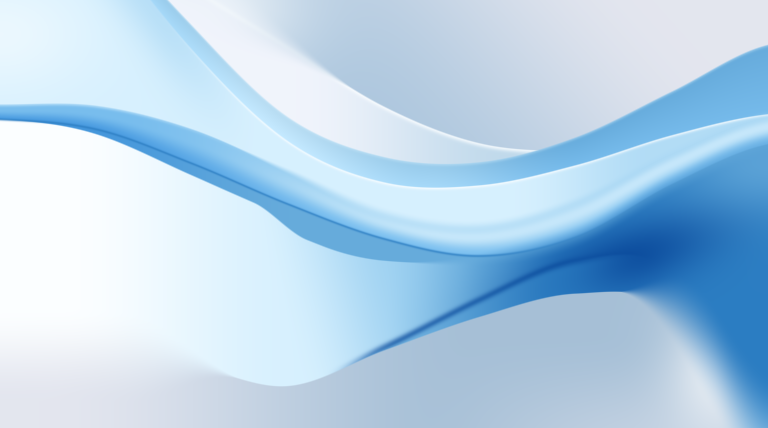
Write a Shadertoy shader that draws this background.

```glsl
// Flowing glossy blue ribbons sweeping across a pale, softly lit backdrop.

// Ribbon edges: depth below the top at nine even steps across the canvas.
const float VEIL[9]  = float[9](-.40, -.20, -.03, .110, .249, .335, .354, .350, .300);
const float BAND[9]  = float[9](-.55, -.20, .060, .274, .367, .379, .321, .214, .105);
const float SHEET[9] = float[9](-.50, -.17, .116, .330, .426, .433, .386, .316, .267);
const float TUBE[9]  = float[9](.244, .247, .302, .400, .500, .530, .472, .360, .274);
const float FIN[9]   = float[9](.279, .302, .382, .477, .558, .598, .553, .430, .337);
const float FLOOR[9] = float[9](.830, .830, .855, .902, .819, .740, .686, .720, 1.00);

const vec3 WHITE = vec3(.985, .995, 1.0);
const vec3 MIST  = vec3(.89, .90, .935);
const vec3 STEEL = vec3(.65, .75, .84);
const vec3 ICE   = vec3(.84, .94, .995);
const vec3 SKY   = vec3(.62, .82, .945);
const vec3 AZURE = vec3(.40, .67, .86);
const vec3 COBALT = vec3(.17, .49, .76);
const vec3 NAVY  = vec3(.04, .29, .61);

const float RIM_WIDTH = .005;
const float CREASE_WIDTH = .003;

// Cubic spline through evenly spaced edge depths.
float curve(float k[9], float x) {
    float s = clamp(x, 0., 1.) * 8.;
    int i = min(int(s), 7);
    float t = s - float(i);
    float a = k[max(i - 1, 0)], b = k[i], c = k[i + 1], d = k[min(i + 2, 8)];
    return b + .5 * t * (c - a + t * (2. * a - 5. * b + 4. * c - d
             + t * (3. * (b - c) + d - a)));
}

// Coverage below an edge, never sharper than a pixel.
float cover(float d, float softness) {
    float w = max(softness, fwidth(d) * .8);
    return smoothstep(-w, w, d);
}

float line(float d, float width) {
    return exp(-d * d / (width * width));
}

float glow(vec2 p, vec2 center, vec2 size) {
    vec2 q = (p - center) / size;
    return exp(-dot(q, q));
}

vec3 backdrop(vec2 p) {
    vec3 col = mix(STEEL + .03, MIST, smoothstep(.48, 1., p.x + .15 - .5 * p.y));
    return mix(col, WHITE, .75 * glow(p, vec2(.27, .02), vec2(.13, .16)));
}

vec3 lowerSheet(vec2 p) {
    vec3 col = mix(WHITE, ICE, smoothstep(.08, .40, p.x));
    col = mix(col, SKY, smoothstep(.36, .54, p.x + .15 * (.7 - p.y)));
    col = mix(col, AZURE, smoothstep(.50, .64, p.x));
    col = mix(col, COBALT, smoothstep(.59, .74, p.x));
    // Deep shadow follows the rising fold.
    vec2 q = vec2(p.x, p.y + .6 * (p.x - .81));
    col = mix(col, NAVY, .95 * glow(q, vec2(.81, .61), vec2(.13, .085)));
    return mix(col, AZURE, .8 * glow(p, vec2(1., .38), vec2(.13, .13)));
}

vec3 ground(vec2 p) {
    vec3 col = mix(MIST, STEEL, smoothstep(.05, .62, p.x));
    col = mix(col, MIST, .45 * smoothstep(.78, 1.05, p.y) * smoothstep(.5, .85, p.x));
    col = mix(col, vec3(.92, .94, .96), .9 * glow(p, vec2(.935, .87), vec2(.065, .16)));
    float side = smoothstep(.93, 1.02, p.x);
    return mix(col, mix(COBALT, SKY, smoothstep(.65, .95, p.y)), side);
}

void mainImage(out vec4 fragColor, in vec2 fragCoord) {
    vec2 p = fragCoord / iResolution.xy;
    p.y = 1. - p.y;
    float x = p.x;

    // Signed depth below each edge.
    float veil = p.y - curve(VEIL, x);
    float band = p.y - curve(BAND, x);
    float sheet = p.y - curve(SHEET, x);
    float tube = p.y - curve(TUBE, x);
    float fin = p.y - curve(FIN, x);
    float under = p.y - curve(FLOOR, x);
    float lobe = (.03 * smoothstep(0., .3, x) + .036 * smoothstep(.33, .40, x))
               * (1. - smoothstep(.42, .68, x));
    float lower = fin - lobe;

    // Translucent white veil over the backdrop.
    vec3 col = backdrop(p);
    vec3 veilColor = mix(vec3(.94, .955, .985), vec3(.75, .85, .92), smoothstep(.38, .68, x));
    veilColor = mix(veilColor, WHITE, .8 * line(veil, RIM_WIDTH * 1.5));
    col = mix(col, veilColor, cover(veil, .09 * smoothstep(.48, .26, x)));

    // Blue band.
    float bandT = clamp(band / max(band - sheet, .01), 0., 1.);
    vec3 bandColor = mix(mix(SKY, ICE, .55 * smoothstep(.2, .35, x)), SKY, smoothstep(.36, .56, x));
    bandColor = mix(bandColor, AZURE + .03, smoothstep(.55, .76, x));
    bandColor += .06 * (bandT - .5);
    bandColor = mix(bandColor, ICE, .35 * line(band, RIM_WIDTH));
    col = mix(col, bandColor, cover(band, 0.));

    // Bright sheet, shaded along its left fold and towards the right.
    vec3 sheetColor = mix(ICE, WHITE, .55 * glow(p, vec2(0., .08), vec2(.12, .14)));
    sheetColor = mix(sheetColor, SKY, .55 * line(sheet, .12) * smoothstep(.34, .2, x));
    sheetColor = mix(sheetColor, SKY, .65 * smoothstep(.66, .85, x));
    float rim = line(sheet, RIM_WIDTH) * smoothstep(.2, .35, x);
    sheetColor = mix(sheetColor, WHITE, .8 * rim);
    col = mix(col, sheetColor, cover(sheet, 0.));

    // Rounded tube: crease above, sheen in the middle, shade below.
    float tubeT = clamp(tube / max(tube - fin, .01), 0., 1.);
    vec3 tubeTop = mix(AZURE + .07, SKY, smoothstep(.15, .45, x));
    vec3 tubeColor = mix(tubeTop, mix(COBALT + .12, AZURE + .08, smoothstep(.1, .5, x)),
                         smoothstep(.35, 1., tubeT));
    float sheen = line(tubeT - .35, .3) * smoothstep(.25, .6, x);
    tubeColor = mix(tubeColor, ICE, .7 * sheen);
    tubeColor = mix(tubeColor, ICE, .55 * line(tube, RIM_WIDTH) * smoothstep(.4, .1, x));
    col = mix(col, tubeColor, cover(tube, .018 * smoothstep(.25, .5, x)));

    // Hanging fin under a dark crease.
    vec3 finColor = mix(COBALT + .1, AZURE, smoothstep(.1, .4, x));
    col = mix(col, finColor, cover(fin, 0.));
    col = mix(col, lowerSheet(p), cover(lower, .03 * smoothstep(.5, .72, x)));
    col = mix(col, COBALT, .7 * line(fin, CREASE_WIDTH) * smoothstep(.85, .6, x));

    // Thin folded hem along the lower edge.
    float hem = under + .09 * smoothstep(.42, .86, x);
    float hemFade = smoothstep(.42, .52, x) * smoothstep(.86, .72, x);
    col = mix(col, mix(AZURE, COBALT, smoothstep(.5, .75, x)), .75 * hemFade * cover(hem, .004));
    col = mix(col, NAVY, .65 * hemFade * line(hem, .009));

    // Ground, dissolving softly at both sides.
    float blur = .11 * smoothstep(.32, .16, x) + .13 * smoothstep(.80, .93, x);
    col = mix(col, ground(p), cover(under, blur));
    fragColor = vec4(clamp(col, 0., 1.), 1.);
}
```
